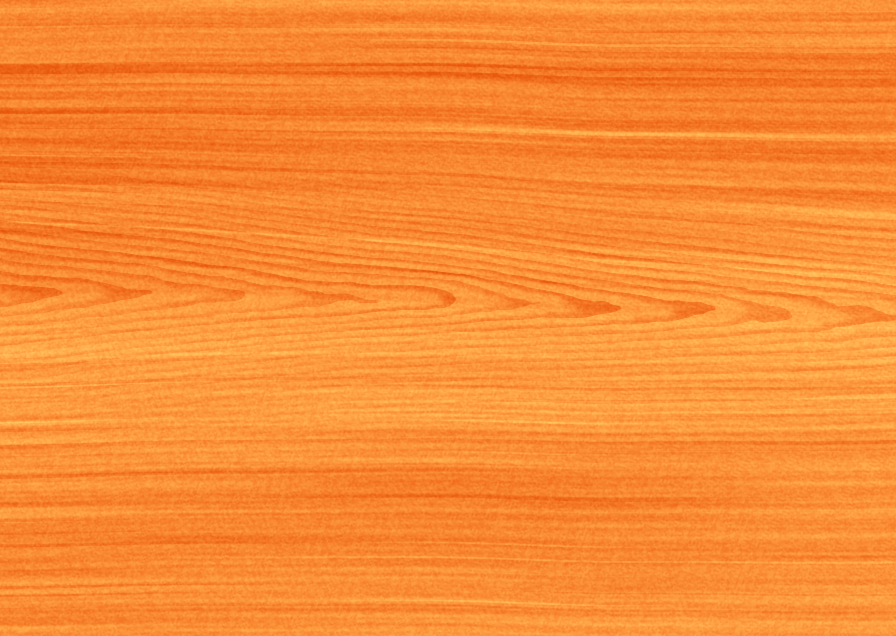
Reproduce this texture procedurally as a WebGL 2 fragment shader.

```glsl
#version 300 es
precision highp float;
// Warm orange softwood board with horizontal grain and a band of pointed growth rings.
// A ring field folded about a wavy spine gives the arches; stretched value noise
// gives tone bands, thin streaks and speckle, all summed into one colour ramp.
uniform vec2 u_resolution;
out vec4 fragColor;

const float TIPS_PER_UNIT = 6.4;
const float MID_X = 0.7;

float hash(vec2 p) {
  return fract(sin(dot(p, vec2(127.1, 311.7))) * 43758.5453);
}

float noise(vec2 p) {
  vec2 i = floor(p), f = fract(p);
  f = f * f * (3.0 - 2.0 * f);
  float low = mix(hash(i), hash(i + vec2(1, 0)), f.x);
  float high = mix(hash(i + vec2(0, 1)), hash(i + vec2(1, 1)), f.x);
  return mix(low, high, f.y);
}

// Noise centred on zero, range -1 to 1
float wave(vec2 p) {
  return 2.0 * noise(p) - 1.0;
}

float bell(float x, float centre, float width) {
  float t = (x - centre) / width;
  return exp(-t * t);
}

// Signed height above the slightly falling, wavy spine
float spineOffset(vec2 p) {
  return p.y - 0.542 + 0.024 * p.x - 0.008 * wave(vec2(p.x * 3.0, 4.0));
}

// Ring count: grows away from the spine and along it, so arches point right
float ringField(vec2 p, float d) {
  float density = mix(60.0, 82.0, smoothstep(0.0, 0.7, p.x));
  float fold = sqrt(d * d + 0.0004) - 0.02;
  float along = TIPS_PER_UNIT * (p.x - MID_X) * bell(d, 0.0, 0.24);
  float ragged = 0.70 * wave(p * vec2(6.0, 14.0)) + 0.24 * wave(p * vec2(22.0, 50.0))
               + 0.10 * wave(p * vec2(60.0, 120.0));
  return density * fold + along + ragged * mix(0.35, 1.0, bell(d, 0.0, 0.035));
}

// Late wood darkens slowly through each ring, then ends sharply
float lateWood(float h) {
  float f = fract(h);
  float soft = clamp(fwidth(h), 0.05, 0.30);
  float band = smoothstep(0.36, 0.80, f) * (1.0 - smoothstep(1.0 - soft, 1.0, f));
  return band * mix(0.6, 1.0, hash(vec2(floor(h), 3.0)));
}

// Height measured across the fibres, bent gently around the arches
float fibreHeight(vec2 p, float d) {
  float bend = 0.05 * (p.x - MID_X) * tanh(d / 0.08) * bell(d, 0.0, 0.22);
  float level = mix(d, d - 0.024 * p.x, smoothstep(0.05, 0.3, abs(d)));
  return level + bend + 0.004 * wave(p * vec2(2.2, 4.0));
}

// Broad light and dark zones of the board
float boardTone(vec2 p, float v) {
  float zones = 0.050 * bell(p.y, 0.47, 0.16) - 0.056 * bell(p.y, 0.82, 0.14)
              - 0.022 * bell(p.y, 0.13, 0.08);
  float bands = 0.030 * wave(vec2(p.x * 0.8, v * 14.0)) + 0.030 * wave(vec2(p.x * 1.1, v * 40.0));
  float glow = 0.036 * smoothstep(0.8, 1.4, p.x) * (1.0 - smoothstep(0.6, 0.75, p.y));
  return zones + bands + glow;
}

// Fine fibres plus scattered thin dark and pale lines
float streaks(float x, float v) {
  float fine = 0.050 * wave(vec2(x * 1.5, v * 120.0)) + 0.050 * wave(vec2(x * 3.0, v * 215.0));
  float darkLine = smoothstep(0.68, 0.88, noise(vec2(x * 0.9 + 9.0, v * 150.0)));
  float paleLine = smoothstep(0.78, 0.94, noise(vec2(x * 1.2 + 31.0, v * 130.0)));
  return fine - 0.065 * darkLine + 0.085 * paleLine;
}

// Short pores and round grain, turned a little to hide the lattice
float speckle(vec2 p) {
  vec2 q = mat2(0.94, 0.34, -0.34, 0.94) * p;
  return 0.050 * wave(q * 330.0) + 0.022 * wave(p * vec2(90.0, 310.0) + 17.0);
}

// Maps the green level to the full orange ramp
vec3 woodColour(float green) {
  float g = clamp(green, 0.34, 0.78);
  float depth = max(0.70 - g, 0.0) / 0.25;
  return vec3(1.0 - 0.05 * pow(depth, 1.7), g, 0.13 + 0.76 * (g - 0.45));
}

void main() {
  vec2 p = gl_FragCoord.xy / u_resolution.y;
  float d = spineOffset(p);
  float v = fibreHeight(p, d);

  // Rings are bold at and above the spine, fainter below
  float below = mix(0.55, 1.0, bell(d, 0.0, 0.035)) * bell(d, 0.0, 0.20);
  float reach = d > 0.0 ? bell(d, 0.0, 0.15) : below;
  float rings = lateWood(ringField(p, d)) * reach;
  float calm = 1.0 - 0.65 * bell(d, 0.0, 0.08);

  float green = 0.558 + boardTone(p, v) + streaks(p.x, v) * calm + speckle(p);
  green += 0.034 * reach - 0.185 * rings;
  fragColor = vec4(woodColour(green), 1.0);
}
```
